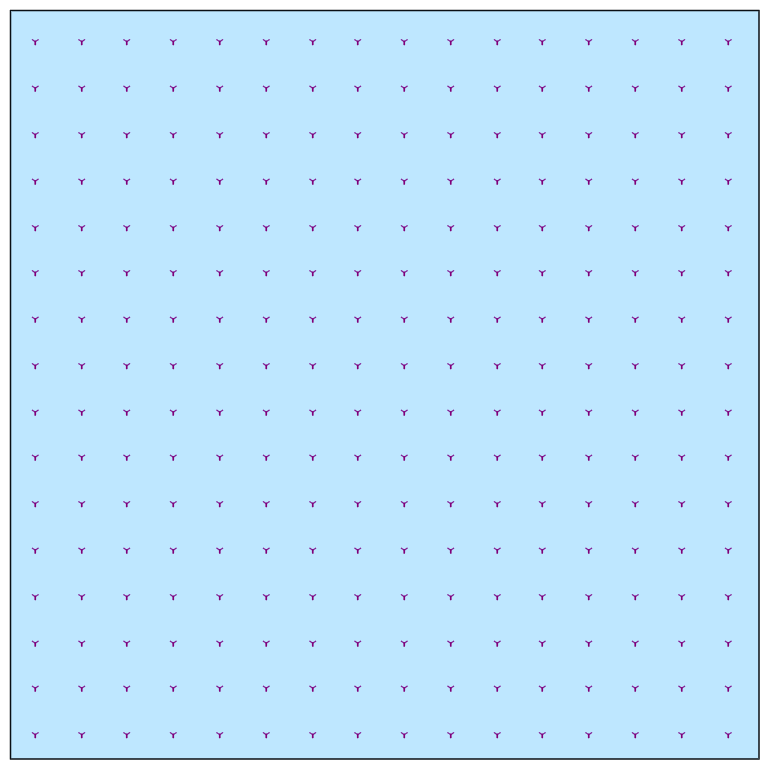
Reproduce this pattern procedurally as a Shadertoy shader.

```glsl
float segment(vec2 p, vec2 a, vec2 b) {
    vec2 pa = p - a, ba = b - a;
    return length(pa - ba * clamp(dot(pa, ba) / dot(ba, ba), 0.0, 1.0));
}

float box(vec2 p, vec2 halfSize) {
    vec2 d = abs(p) - halfSize;
    return length(max(d, 0.0)) + min(max(d.x, d.y), 0.0);
}

float coverage(float dist, float pixel) {
    return clamp(0.5 - dist / pixel, 0.0, 1.0);
}

// Centre of the nearest mark in a 16 by 16 grid, snapped to a fine lattice
vec2 markCentre(vec2 p) {
    vec2 first = vec2(0.04539, 0.04148);
    vec2 cell = clamp(round((p - first) / 0.060146), 0.0, 15.0);
    return (floor((first + cell * 0.060146) * 512.0) + 0.5) / 512.0;
}

void mainImage(out vec4 fragColor, in vec2 fragCoord) {
    vec2 p = fragCoord / iResolution.xy;
    float pixel = 1.0 / min(iResolution.x, iResolution.y);

    // Panel with a thin outline
    float panel = box(p - vec2(0.50098, 0.49902), vec2(0.4873));
    vec3 color = mix(vec3(1.0), vec3(0.745, 0.906, 1.0), coverage(panel, pixel));
    color = mix(color, vec3(0.04, 0.06, 0.08), coverage(abs(panel) - 0.00098, pixel));

    // Forked mark: fine mirrored arms over a heavier stem
    vec2 q = p - markCentre(p);
    float arms = segment(vec2(abs(q.x), q.y), vec2(0.0, 0.0014), vec2(0.0037, 0.0039)) - 0.0008;
    float stem = segment(q, vec2(0.0, -0.0022), vec2(0.0, 0.0017)) - 0.0011;
    color = mix(color, vec3(0.51, 0.12, 0.58), coverage(arms, pixel));
    color = mix(color, vec3(0.5, 0.0, 0.47), coverage(stem, pixel));

    fragColor = vec4(color, 1.0);
}
```
